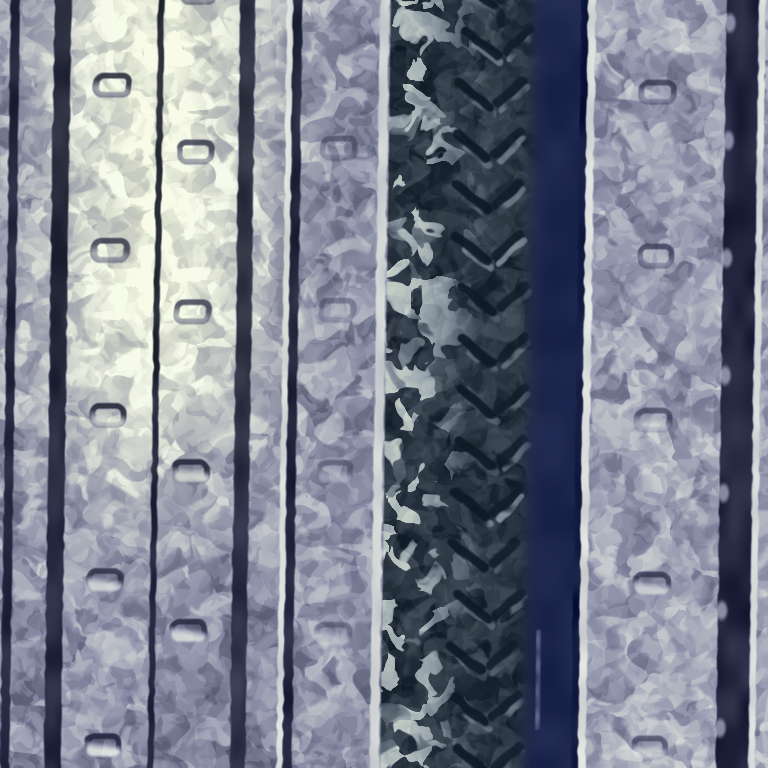
A Shadertoy shader for this texture:

```glsl
// Galvanised steel rails side by side: slotted light faces, dark grooves and one dark channel of chevrons.
#define LEAN 0.014
#define SOFT 0.0018
#define SPANGLE_SCALE 42.0
#define SPANGLE_CONTRAST 0.42
#define FACE_TONE 0.54
#define GLOW_GAIN 0.38
#define CHANNEL_TONE 0.17
#define CHEVRON_ROWS 15.0
#define SLOT_SIZE vec2(0.023, 0.0145)

// Slot rows: x, y of one slot, pitch, strength
const vec4 SLOTS[4] = vec4[4](
    vec4(0.141, 0.889, 0.215, 1.0), vec4(0.250, 0.802, 0.208, 0.95),
    vec4(0.438, 0.596, 0.211, 0.5), vec4(0.852, 0.880, 0.2135, 0.75));

// Grooves and lit ridges: centre, half width, tone
const vec3 STRIPS[11] = vec3[11](
    vec3(0.013, 0.006, 0.14), vec3(0.075, 0.011, 0.14), vec3(0.203, 0.004, 0.13),
    vec3(0.316, 0.010, 0.18), vec3(0.371, 0.004, 0.84), vec3(0.381, 0.006, 0.13),
    vec3(0.494, 0.006, 0.80), vec3(0.755, 0.005, 0.09), vec3(0.764, 0.005, 0.84),
    vec3(0.960, 0.021, 0.13), vec3(0.986, 0.004, 0.84));

float hash(vec2 p) {
    vec3 q = fract(p.xyx * vec3(0.1031, 0.1030, 0.0973));
    q += dot(q, q.yzx + 33.33);
    return fract((q.x + q.y) * q.z);
}

float noise(vec2 p) {
    vec2 i = floor(p), f = fract(p);
    f = f * f * (3.0 - 2.0 * f);
    return mix(mix(hash(i), hash(i + vec2(1, 0)), f.x),
               mix(hash(i + vec2(0, 1)), hash(i + vec2(1, 1)), f.x), f.y);
}

// Zinc crystals: warped cells of random tone with blended borders
float spangle(vec2 p) {
    p += 1.5 * vec2(noise(p * 0.8), noise(p * 0.8 + 41.0));
    p += 0.5 * vec2(noise(p * 2.1 + 7.0), noise(p * 2.1 + 19.0));
    vec2 cell = floor(p);
    float sum = 0.0, weight = 0.0;
    for (int j = -1; j <= 1; j++)
    for (int i = -1; i <= 1; i++) {
        vec2 c = cell + vec2(i, j);
        vec2 d = c + vec2(hash(c + 3.0), hash(c + 57.0)) - p;
        float w = exp(-14.0 * dot(d, d));
        sum += w * hash(c + 91.0);
        weight += w;
    }
    return sum / max(weight, 1e-6);
}

float band(float x, float a, float b) {
    return smoothstep(a - SOFT, a + SOFT, x) * (1.0 - smoothstep(b - SOFT, b + SOFT, x));
}

// Soft capsule between a and b
float stroke(vec2 p, vec2 a, vec2 b, float r) {
    vec2 ab = b - a;
    float d = length(p - a - ab * clamp(dot(p - a, ab) / dot(ab, ab), 0.0, 1.0));
    return 1.0 - smoothstep(r - 0.002, r + 0.002, d);
}

float addSlot(float tone, vec2 p, vec4 row) {
    float id = round((p.y - row.y) / row.z);
    vec2 q = p - vec2(row.x, row.y + id * row.z);
    q.x += 0.004 * (noise(p * 70.0) - 0.5);
    float d = length(max(abs(q) - SLOT_SIZE + 0.011, 0.0)) - 0.011;
    float low = 1.0 - smoothstep(0.25, 0.6, p.y);
    float upper = smoothstep(-0.008, 0.006, q.y + 0.15 * q.x);
    float rim = 1.0 - smoothstep(0.002, 0.0055, abs(d + 0.002));
    float inside = 1.0 - smoothstep(-0.004, 0.002, d);
    float wear = row.w * (0.75 + 0.25 * hash(vec2(id, row.x * 90.0)));
    tone = mix(tone, tone * 0.72, inside * upper * low * wear);
    tone = mix(tone, 0.15, rim * mix(0.6 * (1.0 - low), 1.0, upper) * wear);
    return mix(tone, 0.9, inside * (1.0 - upper) * mix(0.25, 0.9, low) * wear);
}

float addChevron(float tone, vec2 p) {
    float y = p.y * CHEVRON_ROWS - 0.12, id = round(y);
    vec2 q = vec2(p.x - 0.642, (y - id) / CHEVRON_ROWS);
    q.x += 0.012 * (hash(vec2(id, 5.0)) - 0.5) + 0.006 * (noise(p * 60.0) - 0.5);
    float lit = 0.3 + 0.7 * hash(vec2(id, 23.0));
    float patchy = smoothstep(0.2, 0.7, noise(p * 65.0 + 11.0));
    tone = mix(tone, 0.50, lit * patchy * stroke(q, vec2(-0.034, 0.0), vec2(-0.002, -0.023), 0.005));
    tone = mix(tone, 0.06, 0.9 * stroke(q, vec2(-0.046, 0.018), vec2(-0.006, -0.014), 0.006));
    tone = mix(tone, 0.07, 0.8 * stroke(q, vec2(0.005, -0.008), vec2(0.036, 0.020), 0.006));
    return mix(tone, 0.58, lit * patchy * stroke(q, vec2(0.011, -0.018), vec2(0.041, 0.012), 0.004));
}

void mainImage(out vec4 fragColor, in vec2 fragCoord) {
    vec2 p = fragCoord / iResolution.xy;
    p.x -= LEAN * (p.y - 0.5);

    // Light faces under a glow from the upper left
    float crystal = 0.65 * spangle(p * SPANGLE_SCALE) + 0.35 * spangle(p * SPANGLE_SCALE * 1.9 + 30.0);
    float glow = exp(-pow((p.x - 0.20) / 0.16, 2.0)) * smoothstep(0.15, 0.65, p.y);
    float tone = FACE_TONE + GLOW_GAIN * glow + SPANGLE_CONTRAST * (crystal - 0.5);
    tone += 0.07 * smoothstep(0.7, 0.8, p.x) + 0.10 * (noise(p * 7.0) - 0.5);
    for (int i = 0; i < 4; i++) tone = addSlot(tone, p, SLOTS[i]);

    // Dark channel: bright flecks at left, chevrons, smooth wall at right
    float channel = band(p.x, 0.502, 0.757);
    float wall = smoothstep(0.67, 0.71, p.x);
    float fleck = smoothstep(0.54, 0.80, spangle(p * 50.0 + 80.0)) * (1.0 - smoothstep(0.52, 0.65, p.x));
    float dark = CHANNEL_TONE + 0.22 * (crystal - 0.5) * (1.0 - wall) + 0.55 * fleck;
    dark = mix(addChevron(dark, p), 0.14 + 0.06 * (noise(p * 25.0) - 0.5), wall);
    dark += 0.3 * band(p.x, 0.703, 0.709) * band(p.y, 0.05, 0.18) * noise(p * 60.0);
    tone = mix(tone, dark, channel);

    // Grooves and ridges with slightly worn edges
    float wornX = p.x + 0.0025 * (noise(p * vec2(30.0, 90.0)) - 0.5);
    for (int i = 0; i < 11; i++) {
        vec3 s = STRIPS[i];
        float worn = s.z + 0.12 * (noise(p * vec2(50.0, 25.0) + s.x * 99.0) - 0.5);
        tone = mix(tone, worn, band(wornX, s.x - s.y, s.x + s.y));
    }
    vec2 nub = vec2(p.x - 0.944, (fract((p.y - 0.817) / 0.153 + 0.5) - 0.5) * 0.153);
    tone = mix(tone, 0.7, 0.7 * (1.0 - smoothstep(0.004, 0.010, length(nub * vec2(1.0, 0.6)))));

    // Cold steel ramp: blue shadows, neutral highlights, warmth in the glow
    tone = clamp(tone, 0.04, 0.95);
    float blue = 0.11 * (1.0 - smoothstep(0.5, 0.92, tone));
    vec3 steel = tone + vec3(0.0, 0.015, blue) + glow * vec3(0.02, 0.02, -0.04) * (1.0 - channel);
    steel += channel * mix(vec3(-0.01, 0.02, -0.03), vec3(-0.03, -0.01, 0.05), wall);
    fragColor = vec4(clamp(steel, 0.0, 1.0), 1.0);
}
```
